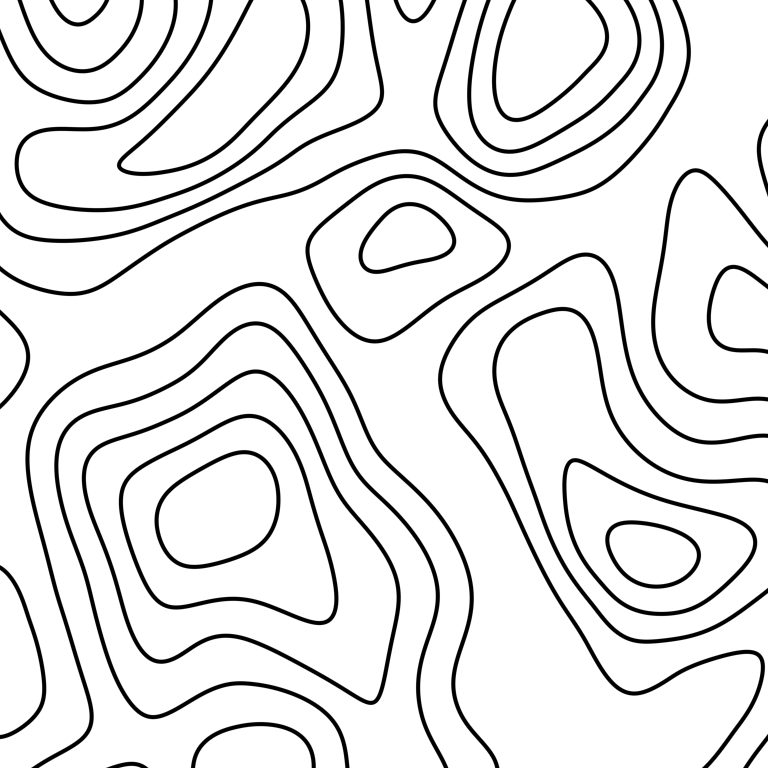
Give the GLSL for this pattern, as a Shadertoy shader.

```glsl
// Draws flowing black contour lines of even width on white, like a topographic map.

const vec3  PAPER        = vec3(1.0);
const vec3  INK          = vec3(0.0);
const float LINE_WIDTH   = 0.0053;  // fraction of the canvas height
const float HILL_FREQ    = 3.3;     // noise cells across the canvas
const float LEVEL_STEP   = 0.16;    // height between two contours
const float LEVEL_SHIFT  = 0.07;    // height of the base contour
const float WARP_FREQ    = 3.7;
const float WARP_AMOUNT  = 0.045;
const float FIELD_ANGLE  = 0.6;     // turns the noise grid off the axes
const vec2  FIELD_ORIGIN = vec2(5.3, 8.1);
const float SLOPE_EPS    = 0.001;
const int   REFINE_STEPS = 3;
const float TAU          = 6.2831853;

// Integer hash of a lattice cell, mapped to 0..1
float hash(ivec2 cell) {
    uvec2 q = uvec2(cell) * uvec2(1597334673u, 3812015801u);
    uint n = (q.x ^ q.y) * 1597334673u;
    n = (n ^ (n >> 15)) * 2246822519u;
    n ^= n >> 13;
    return float(n >> 8) / 16777216.0;
}

// Slope of a random unit gradient at one lattice corner
float corner(ivec2 cell, vec2 offset) {
    float angle = TAU * hash(cell);
    return dot(vec2(cos(angle), sin(angle)), offset);
}

float gradientNoise(vec2 p) {
    ivec2 i = ivec2(floor(p));
    vec2 f = fract(p);
    vec2 u = f * f * f * (f * (f * 6.0 - 15.0) + 10.0);
    float low  = mix(corner(i, f),
                     corner(i + ivec2(1, 0), f - vec2(1.0, 0.0)), u.x);
    float high = mix(corner(i + ivec2(0, 1), f - vec2(0.0, 1.0)),
                     corner(i + ivec2(1, 1), f - vec2(1.0, 1.0)), u.x);
    return mix(low, high, u.y);
}

// Smooth landscape, gently warped so the contours bend and pinch
float terrain(vec2 p) {
    vec2 w = p * WARP_FREQ;
    p += WARP_AMOUNT * vec2(gradientNoise(w + 31.7), gradientNoise(w + 74.2)) * 2.0;
    float c = cos(FIELD_ANGLE), s = sin(FIELD_ANGLE);
    return gradientNoise(mat2(c, s, -s, c) * p * HILL_FREQ + FIELD_ORIGIN);
}

// Distance to the nearest contour, by Newton steps towards its level
float contourDistance(vec2 start) {
    vec2 p = start;
    float h = terrain(p);
    float level = round((h - LEVEL_SHIFT) / LEVEL_STEP) * LEVEL_STEP + LEVEL_SHIFT;
    float lastStep = 0.0;
    for (int i = 0; i < REFINE_STEPS; i++) {
        vec2 slope = vec2(terrain(p + vec2(SLOPE_EPS, 0.0)),
                          terrain(p + vec2(0.0, SLOPE_EPS))) - h;
        slope /= SLOPE_EPS;
        vec2 move = (level - h) * slope / max(dot(slope, slope), 1e-5);
        move *= min(1.0, 0.1 / max(length(move), 1e-6));
        p += move;
        lastStep = length(move);
        h = terrain(p);
    }
    return max(length(p - start), lastStep);
}

void mainImage(out vec4 fragColor, in vec2 fragCoord) {
    vec2 p = fragCoord / iResolution.y;
    float pixel = 1.0 / iResolution.y;

    // Antialiased stroke
    float edge = contourDistance(p) - 0.5 * LINE_WIDTH;
    float ink = 1.0 - smoothstep(-0.75 * pixel, 0.75 * pixel, edge);
    fragColor = vec4(mix(PAPER, INK, ink), 1.0);
}
```
